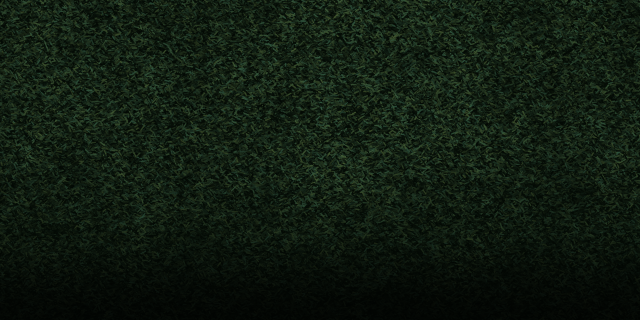
A Shadertoy shader for this texture:

```glsl
// Dark mossy grass: layered short blades with soft patches, fading to black at the bottom.
#define DENSITY 88.0
#define LAYERS 5
#define BLADE_HALF_LENGTH 0.72
#define BLADE_HALF_WIDTH 0.17
#define ANGLE_SPREAD 2.3
#define TONE_GAMMA 1.5
#define PATCH_CONTRAST 0.75
#define BLADE_OPACITY 0.88
#define SHADOW_COLOR vec3(0.010, 0.034, 0.014)
#define LIGHT_COLOR vec3(0.185, 0.285, 0.180)

float hash(vec2 p) {
    vec3 q = fract(vec3(p.xyx) * 0.1031);
    q += dot(q, q.yzx + 33.33);
    return fract((q.x + q.y) * q.z);
}

float valueNoise(vec2 p) {
    vec2 cell = floor(p);
    vec2 f = fract(p);
    f = f * f * (3.0 - 2.0 * f);
    float low = mix(hash(cell), hash(cell + vec2(1, 0)), f.x);
    float high = mix(hash(cell + vec2(0, 1)), hash(cell + vec2(1, 1)), f.x);
    return mix(low, high, f.y);
}

float fbm(vec2 p) {
    float sum = 0.0;
    float weight = 0.5;
    for (int i = 0; i < 4; i++) {
        sum += weight * valueNoise(p);
        p = mat2(1.6, 1.2, -1.2, 1.6) * p + 17.3;
        weight *= 0.55;
    }
    return sum;
}

float segmentDistance(vec2 p, vec2 dir, float halfLength) {
    float along = clamp(dot(p, dir), -halfLength, halfLength);
    return length(p - along * dir);
}

// Paints one layer of randomly turned blades over the colour below.
vec3 bladeLayer(vec3 color, vec2 p, float seed, float light, float soft) {
    vec2 home = floor(p);
    for (int y = -1; y <= 1; y++) {
        for (int x = -1; x <= 1; x++) {
            vec2 cell = home + vec2(x, y);
            vec2 id = cell + seed * 41.7;
            vec2 center = cell + vec2(hash(id), hash(id + 113.1));
            float angle = (hash(id + 227.3) - 0.55) * ANGLE_SPREAD;
            vec2 dir = vec2(cos(angle), sin(angle));
            float halfLength = BLADE_HALF_LENGTH * mix(0.4, 1.0, hash(id + 331.9));
            float d = segmentDistance(p - center, dir, halfLength);
            float cover = 1.0 - smoothstep(-soft, soft, d - BLADE_HALF_WIDTH);

            float tone = pow(hash(id + 449.5), TONE_GAMMA) * light;
            float warmth = hash(id + 557.7) - 0.5;
            vec3 tint = 1.0 + warmth * vec3(0.35, 0.0, -0.35);
            vec3 blade = mix(SHADOW_COLOR, LIGHT_COLOR * tint, tone);
            color = mix(color, blade, cover * BLADE_OPACITY);
        }
    }
    return color;
}

void mainImage(out vec4 fragColor, in vec2 fragCoord) {
    vec2 uv = fragCoord / iResolution.xy;
    vec2 p = fragCoord / iResolution.y;

    // Broad lighting: dim lower part, glow near the upper centre, cloudy patches
    float rise = mix(0.30, 0.92, smoothstep(0.0, 0.55, uv.y));
    vec2 fromGlow = (uv - vec2(0.5, 0.75)) * vec2(2.4, 1.8);
    float glow = 0.24 * exp(-dot(fromGlow, fromGlow) * 2.0);
    float patches = 1.0 + PATCH_CONTRAST * (fbm(p * 5.0 + 3.0) + fbm(p * 19.0) - 0.91);
    float light = clamp((rise + glow) * patches, 0.0, 1.3);

    // Stacked blades
    float soft = max(0.7 * DENSITY / iResolution.y, 0.03);
    vec3 color = SHADOW_COLOR;
    for (int i = 0; i < LAYERS; i++) {
        float seed = float(i) + 1.0;
        vec2 layerPoint = p * DENSITY + seed * vec2(7.37, 3.61);
        color = bladeLayer(color, layerPoint, seed, light, soft);
    }

    // Bottom edge sinks into shadow
    color *= mix(0.4, 1.0, smoothstep(0.0, 0.3, uv.y));
    fragColor = vec4(color, 1.0);
}
```
